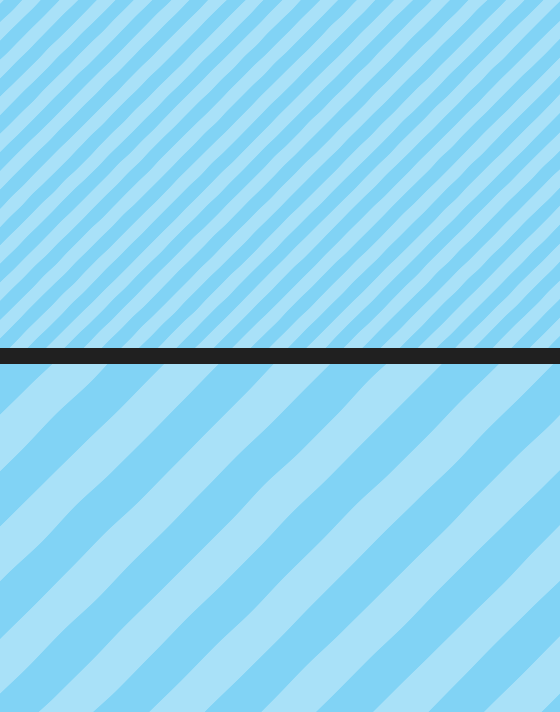
Top, the full canvas; bottom, a detail of the centre.
This pattern is drawn by a Shadertoy shader. Its source:

```glsl
const vec3 SKY = vec3(0.506, 0.828, 0.962);
const vec3 PALE = vec3(0.663, 0.882, 0.973);
const float REPEATS = 15.06;      // stripe periods across the canvas width
const float PHASE = 0.647;        // places the first pale stripe
const float PALE_SHARE = 0.495;   // pale part of each period
const float WOBBLE = 0.015;       // edge unevenness, in periods
const float WOBBLE_RATE = 24.0;   // uneven spots per canvas width

float hash(vec2 cell) {
    vec3 q = fract(vec3(cell.xyx) * 0.1031);
    q += dot(q, q.yzx + 33.33);
    return fract((q.x + q.y) * q.z);
}

// Smooth one-dimensional noise in -1..1, different for each seed
float edgeNoise(float t, float seed) {
    float cell = floor(t);
    float blend = smoothstep(0.0, 1.0, t - cell);
    float value = mix(hash(vec2(cell, seed)), hash(vec2(cell + 1.0, seed)), blend);
    return 2.0 * value - 1.0;
}

// Signed distance into a stripe centred in each period
float stripe(float across, float share, float wobble) {
    return 0.5 * share - abs(fract(across) - 0.5) + wobble;
}

void mainImage(out vec4 fragColor, in vec2 fragCoord) {
    vec2 p = fragCoord / iResolution.x;
    float fromTop = iResolution.y / iResolution.x - p.y;

    // Diagonal coordinates: across the stripes and along them
    float across = (p.x + fromTop) * REPEATS + PHASE;
    float along = (p.x + p.y) * WOBBLE_RATE;

    // Each stripe edge gets its own slight waver
    float edgeId = floor(across * 2.0);
    float wobble = WOBBLE * edgeNoise(along, edgeId + 7.0);

    float d = stripe(across, PALE_SHARE, wobble);
    float pixel = REPEATS / iResolution.x;
    float pale = smoothstep(-0.7 * pixel, 0.7 * pixel, d);
    fragColor = vec4(mix(SKY, PALE, pale), 1.0);
}
```
